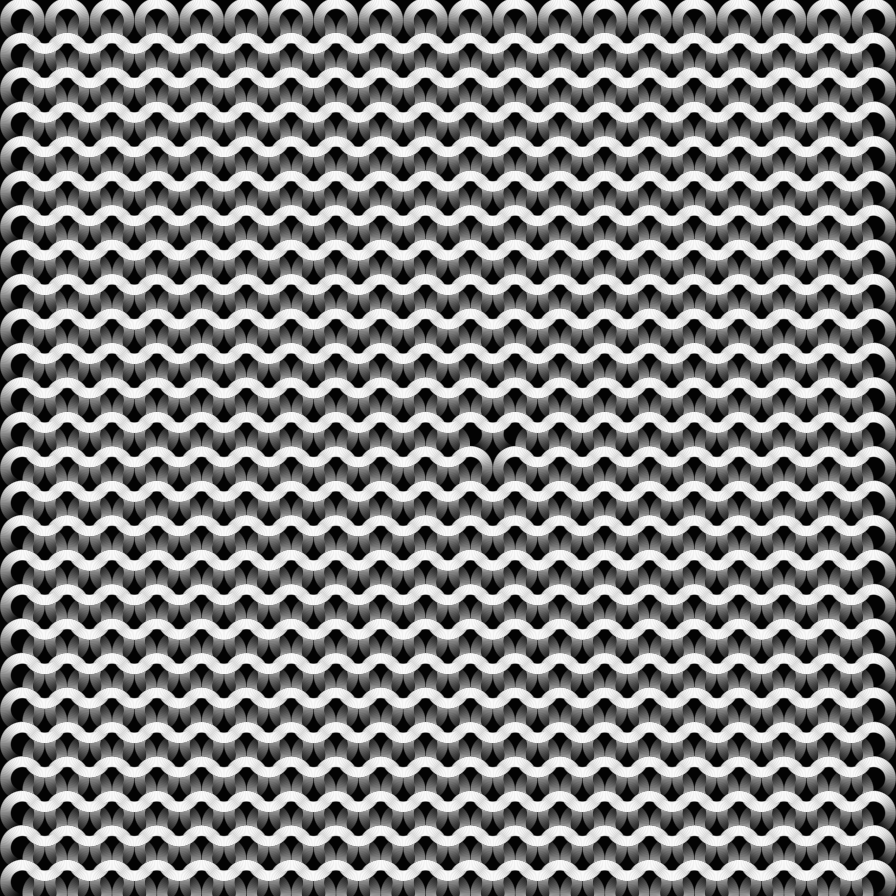
Give the GLSL for this pattern, as a three.js fragment shader.

```glsl
// Chain mesh of interlocked grey rings: 20 across, 26 down, each fading from a lit end to a dark end.
varying vec2 vUv;

const vec2 COUNT = vec2(20.0, 26.0);

// Ring of outer radius 0.5, lit towards litSide (+1 is down, -1 is up).
float ring(vec2 d, float litSide) {
  float r = length(d);
  float body = 1.0 - smoothstep(-0.02, 0.02, abs(r - 0.378) - 0.12);
  float facing = litSide * d.y / max(r, 0.001);
  float light = 0.97 * pow(max(0.5 + 0.5 * facing, 0.0), 0.85);
  // Faint radial facets
  float facets = 1.0 + 0.025 * cos(72.0 * atan(d.x, d.y));
  return body * light * facets;
}

// Brightest ring of one lattice at p; the lit parts lie in front.
float lattice(vec2 p, vec2 origin, float litSide, float firstColumn) {
  float pitch = COUNT.x / COUNT.y;
  float column = floor(p.x - origin.x + 0.5);
  float nearest = floor((p.y - origin.y) / pitch + 0.5);
  float shade = 0.0;
  for (int i = -1; i <= 1; i++) {
    float row = nearest + float(i);
    bool inside = row >= 0.0 && row < COUNT.y
      && column >= firstColumn && column < COUNT.x;
    // One dropped link exposes the two rings behind it
    bool dropped = litSide > 0.0 && column == 11.0 && row == 12.0;
    if (inside && !dropped) {
      vec2 center = origin + vec2(column, row * pitch);
      shade = max(shade, ring(p - center, litSide));
    }
  }
  return shade;
}

void main() {
  // One unit is a column width, y runs downwards
  vec2 p = vec2(vUv.x, 1.0 - vUv.y) * COUNT.x;
  float crests = lattice(p, vec2(0.5, 0.456), -1.0, 0.0);
  float troughs = lattice(p, vec2(0.0, 0.71), 1.0, 1.0);
  float shade = max(0.01, max(crests, troughs));
  gl_FragColor = vec4(vec3(min(shade, 0.98)), 1.0);
}
```
